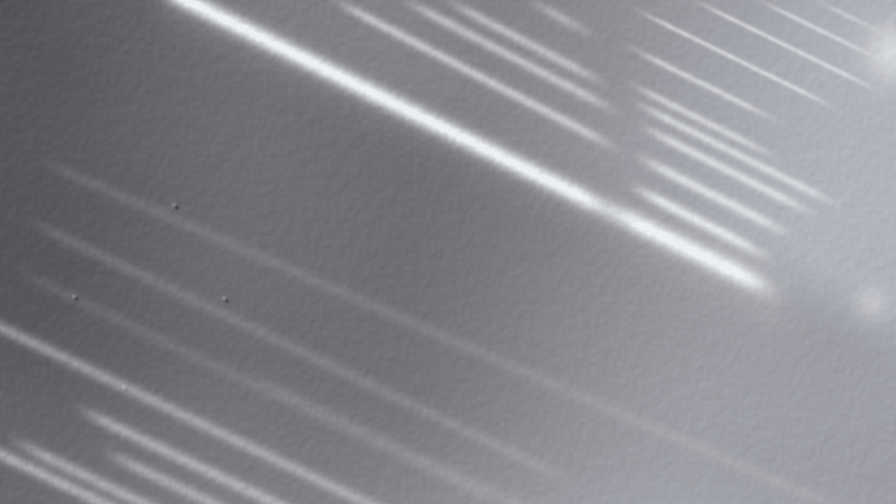
Reproduce this texture procedurally as a Shadertoy shader.

```glsl
float hash(vec2 p) {
    vec3 q = fract(vec3(p.xyx) * 0.1031);
    q += dot(q, q.yzx + 33.33);
    return fract((q.x + q.y) * q.z);
}

float noise(vec2 p) {
    vec2 i = floor(p), f = fract(p);
    f *= f * (3.0 - 2.0 * f);
    return mix(mix(hash(i), hash(i + vec2(1, 0)), f.x),
               mix(hash(i + vec2(0, 1)), hash(i + vec2(1, 1)), f.x), f.y);
}

float plaster(vec2 p) {
    return 0.5 * noise(p * 13.0) + 0.5 * noise(p * 27.0 + 7.0) + 0.3 * noise(p * 48.0);
}

// Ray: start x, start y, end x, strength
const vec4 leftRays[4] = vec4[4](
    vec4(2.82, -0.02, 5.36, 0.55), vec4(3.42, -0.02, 5.36, 0.50),
    vec4(3.78, -0.02, 5.26, 0.48), vec4(4.48, -0.02, 5.16, 0.38));

const vec4 rightRays[10] = vec4[10](
    vec4(5.42, 0.07, 7.22, 0.55), vec4(5.92, -0.01, 7.56, 0.55),
    vec4(6.46, -0.02, 7.56, 0.50), vec4(6.95, -0.02, 7.60, 0.40),
    vec4(5.36, 0.39, 6.72, 0.55), vec4(5.36, 0.70, 6.72, 0.55),
    vec4(5.40, 0.86, 7.24, 0.60), vec4(5.45, 1.06, 7.04, 0.65),
    vec4(5.42, 1.32, 6.84, 0.70), vec4(5.36, 1.57, 6.66, 0.78));

const vec4 lowRays[9] = vec4[9](
    vec4(0.20, 1.87, 4.95, 0.13), vec4(-0.30, 2.66, 3.70, 0.36),
    vec4(0.62, 3.48, 2.80, 0.42), vec4(0.05, 3.75, 1.90, 0.40),
    vec4(-0.40, 3.70, 1.40, 0.45), vec4(0.85, 3.85, 2.30, 0.38),
    vec4(0.10, 2.30, 4.40, 0.09), vec4(2.10, 3.20, 4.90, 0.09),
    vec4(0.30, 1.36, 7.30, 0.10));

float ray(vec2 p, vec4 r, float slope, float width) {
    float across = (p.y - r.y - slope * (p.x - r.x)) / sqrt(1.0 + slope * slope);
    float along = smoothstep(r.x - 0.05, r.x + 0.35, p.x)
                * (1.0 - smoothstep(r.z - 0.40, r.z + 0.04, p.x));
    return r.w * along * exp(-across * across / (width * width));
}

float spot(vec2 p, vec2 center, float radius) {
    vec2 d = (p - center) / radius;
    return exp(-dot(d, d));
}

void mainImage(out vec4 fragColor, in vec2 fragCoord) {
    // Canvas is 4.32 units high, y pointing down
    vec2 p = vec2(fragCoord.x, iResolution.y - fragCoord.y) / iResolution.y * 4.32;

    // Wall shading, lighter to the right and above the main beam
    float above = (p.x - 1.5) * 0.497 - p.y;
    float wall = 0.335 + 0.10 * smoothstep(-0.2, 2.4, p.x);
    wall += 0.19 * smoothstep(3.2, 7.2, p.x + 0.45 * (p.y - 1.8));
    wall += 0.08 * smoothstep(-0.15, 0.6, above) * smoothstep(1.0, 3.2, p.x);
    wall += 0.08 * smoothstep(2.2, 4.4, p.y - 0.25 * p.x);
    wall += 0.012 * (noise(p * 1.7) - 0.5);

    // Main beam, broken by a narrow gap
    float light = ray(p, vec4(1.25, -0.17, 5.36, 0.92), 0.497, 0.078);
    light += ray(p, vec4(5.14, 1.76, 6.70, 0.95), 0.49, 0.082);
    light += ray(p, vec4(1.2, -0.19, 6.9, 0.13), 0.497, 0.24);

    // Narrow rays
    for (int i = 0; i < 4; i++)
        light += ray(p, leftRays[i], 0.523, 0.045);
    for (int i = 0; i < 10; i++) {
        vec4 r = rightRays[i];
        light += ray(p, r, 0.49 + 0.015 * r.y, 0.022 + 0.018 * r.y);
    }
    for (int i = 0; i < 9; i++)
        light += ray(p, lowRays[i], i == 8 ? 0.435 : 0.48, 0.055);

    // Soft glows at the right edge
    light += 0.60 * spot(p, vec2(7.66, 0.45), 0.24);
    light += 0.32 * spot(p, vec2(7.47, 2.60), 0.14);

    // Embossed plaster grain
    float relief = plaster(p) - plaster(p + vec2(0.022, 0.028));
    wall += relief * 0.035;
    light *= 1.0 + relief * 0.18;

    // Small chips with a lit and a shaded side
    for (int i = 0; i < 4; i++) {
        float k = float(i);
        vec2 c = vec2(0.63 + 0.43 * k, 2.54 + 0.9 * sin(k * 2.1));
        wall += 0.14 * (spot(p, c, 0.018) - spot(p, c + 0.025, 0.018));
    }

    vec3 color = wall * vec3(0.985, 0.995, 1.035);
    color = mix(color, vec3(0.93, 0.94, 0.95), clamp(light, 0.0, 1.0));
    fragColor = vec4(color, 1.0);
}
```
